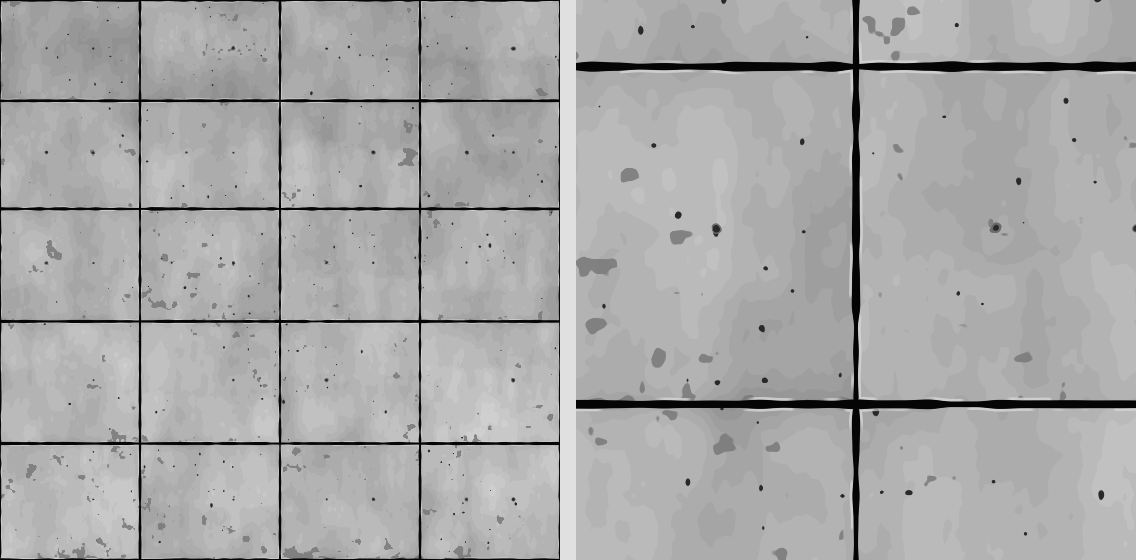
Left: the whole. Right: its middle third, enlarged.
Give the GLSL for this texture, as a WebGL 2 fragment shader.

```glsl
#version 300 es
precision highp float;
// Weathered concrete cladding: four columns by five rows of cast panels.
// Stepped tones come from quantised layered noise; black joints, pale chipped
// lips, grime, pits and tie holes are laid over it with distance functions.

uniform vec2 u_resolution;
out vec4 fragColor;

const float COLUMNS = 4.0;
const int ROWS = 5;
const float ROW_EDGES[6] = float[6](0.0, 0.208, 0.426, 0.627, 0.820, 1.0);
const vec3 JOINT_BLACK = vec3(0.02);
const vec3 PIT_DARK = vec3(0.16);
const vec3 HOLE_RIM = vec3(0.42);
const vec3 GRIME_GREY = vec3(0.47);
const vec3 LIP_PALE = vec3(0.83);

float hash(vec2 p) {
  vec3 q = fract(vec3(p.xyx) * 0.1031);
  q += dot(q, q.yzx + 33.33);
  return fract((q.x + q.y) * q.z);
}

float noise(vec2 p) {
  vec2 cell = floor(p), f = fract(p);
  f = f * f * (3.0 - 2.0 * f);
  float low = mix(hash(cell), hash(cell + vec2(1, 0)), f.x);
  float high = mix(hash(cell + vec2(0, 1)), hash(cell + vec2(1, 1)), f.x);
  return mix(low, high, f.y);
}

float fbm(vec2 p, int octaves) {
  float sum = 0.0, total = 0.0, gain = 1.0;
  for (int i = 0; i < octaves; i++) {
    sum += gain * noise(p);
    total += gain;
    gain *= 0.55;
    p = p * 2.03 + 17.3;
  }
  return sum / total;
}

// Coverage of a shape whose signed distance is d
float cover(float d, float pixel) {
  return 1.0 - smoothstep(-0.6 * pixel, 0.6 * pixel, d);
}

// Round a value down to flat steps with a softened riser
float posterize(float value, float stepSize) {
  float q = value / stepSize;
  float soft = clamp(fwidth(q), 0.02, 0.6);
  return stepSize * (floor(q) + smoothstep(1.0 - soft, 1.0, fract(q)));
}

// Cloudy panel tone: patches, vertical runs and a horizontal pour band
float panelTone(vec2 p, vec2 local, vec2 id) {
  vec2 seed = id * 23.7 + 5.0;
  float clouds = fbm(p * vec2(13.0, 10.0) + seed, 5) - 0.5;
  float runs = fbm(p * vec2(24.0, 5.0) + seed.yx, 4) - 0.5;
  float ragged = 0.22 * (fbm(p * 32.0 + seed, 3) - 0.5);
  float pour = smoothstep(-0.04, 0.04, local.y + ragged - mix(0.3, 0.75, hash(id + 4.1)));
  float base = mix(0.728, 0.668, smoothstep(0.35, 0.9, p.y));
  base += 0.025 * (hash(id + 9.2) - 0.5);
  float band = 0.075 * (hash(id + 2.6) - 0.6) * (pour - 0.5);
  return base + 0.20 * clouds + 0.12 * runs + band;
}

// Sparse irregular pits, one candidate in each grid cell
float pits(vec2 p, float count, float pixel) {
  vec2 cell = floor(p * count);
  vec2 centre = (cell + 0.25 + 0.5 * vec2(hash(cell + 3.0), hash(cell + 71.0))) / count;
  float chance = 0.02 + 0.22 * smoothstep(0.35, 0.8, noise(cell * 0.17 + 8.0));
  float radius = mix(0.0008, 0.0025, pow(hash(cell + 37.0), 3.0));
  vec2 offset = (p - centre) * vec2(1.0, mix(0.6, 1.3, hash(cell + 53.0)));
  float d = length(offset) - radius + 0.001 * (noise(p * 350.0) - 0.5);
  return cover(d, pixel) * step(hash(cell + 19.0), chance);
}

void main() {
  vec2 p = gl_FragCoord.xy / u_resolution;
  float pixel = 1.0 / min(u_resolution.x, u_resolution.y);

  // Panel index, corner and size
  int row = 0;
  for (int i = 1; i < ROWS; i++) row += int(p.y >= ROW_EDGES[i]);
  vec2 id = vec2(floor(p.x * COLUMNS), float(row));
  vec2 corner = vec2(id.x / COLUMNS, ROW_EDGES[row]);
  vec2 size = vec2(1.0 / COLUMNS, ROW_EDGES[row + 1] - ROW_EDGES[row]);
  vec2 local = (p - corner) / size;
  vec2 edge = min(local, 1.0 - local) * size;

  // Concrete, a little darker along the panel borders
  float border = exp(-min(edge.x, edge.y) / 0.009) * noise(p * 28.0);
  vec3 color = vec3(posterize(panelTone(p, local, id) - 0.09 * border, 0.027));

  // Grime in ragged clumps, gathering at the foot of panels
  float grime = fbm(p * 55.0, 3) + 0.38 * noise(p * 11.0 + id * 7.0);
  grime += 0.20 * exp(-local.y * size.y / 0.012);
  color = mix(color, GRIME_GREY, 0.85 * smoothstep(1.03, 1.06, grime));

  // Pits and paired tie holes
  color = mix(color, PIT_DARK, pits(p, 44.0, pixel));
  for (int i = 1; i <= 2; i++) {
    vec2 key = id + float(i) * 31.0;
    float d = length((local - vec2(float(i) / 3.0, 0.52)) * size);
    d += 0.002 * (noise(p * 240.0) - 0.5);
    float radius = mix(0.0014, 0.0042, hash(key)) * step(0.25, hash(key + 6.0));
    color = mix(color, HOLE_RIM, cover(d - radius, pixel) * step(0.001, radius));
    color = mix(color, PIT_DARK, cover(d - 0.6 * radius, pixel) * step(0.001, radius));
  }

  // Uneven joints with broken pale lips
  vec2 wear = vec2(noise(p.yx * vec2(70.0, 8.0)), noise(p * vec2(70.0, 8.0) + 40.0));
  vec2 joint = edge - vec2(0.0019, 0.0024) - 0.0016 * (wear - 0.5);
  float gap = min(joint.x, joint.y);
  float chipped = smoothstep(0.52, 0.62, fbm(p * 38.0 + id * 11.0, 2));
  color = mix(color, LIP_PALE, 0.85 * chipped * cover(gap - 0.0016, pixel));
  color = mix(color, JOINT_BLACK, cover(gap, pixel));
  fragColor = vec4(color, 1.0);
}
```
